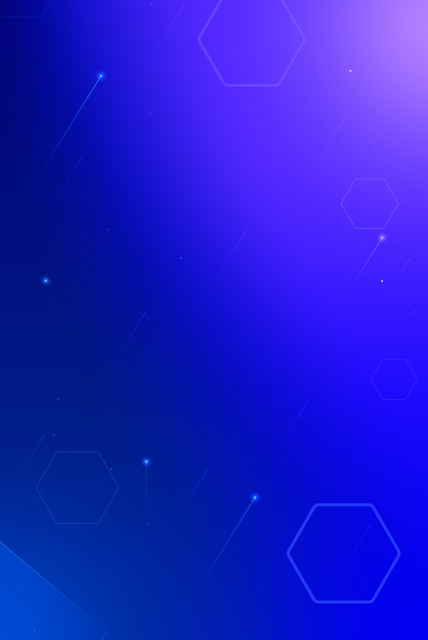
This background is drawn by a Shadertoy shader. Its source:

```glsl
// Blue to violet gradient with hexagon outlines, falling light streaks and sparks.

const vec2 CANVAS = vec2(1.0, 1.5);
const vec2 FALL = vec2(-0.527, -0.85);
const vec3 CYAN = vec3(0.10, 0.55, 1.0);
const vec3 LILAC = vec3(0.50, 0.45, 1.0);
const vec3 AZURE = vec3(0.0, 0.32, 0.90);

vec2 hash2(float n) {
    return fract(sin(vec2(n * 12.99, n * 78.23) + 1.7) * 4375.85);
}

float glow(vec2 p, vec2 center, float area) {
    vec2 q = p - center;
    return exp(-dot(q, q) / area);
}

// Box-filtered coverage of a line of the given width at signed distance d
float stroke(float d, float width, float px) {
    float h = 0.5 * width;
    return clamp((d + h) / px + 0.5, 0.0, 1.0) - clamp((d - h) / px + 0.5, 0.0, 1.0);
}

// Signed distance to a flat-topped hexagon with rounded corners
float hexagon(vec2 p, float apothem, float rounding) {
    const vec3 k = vec3(-0.8660, 0.5, 0.5774);
    float r = apothem - rounding;
    p = abs(p);
    p -= 2.0 * min(dot(k.xy, p), 0.0) * k.xy;
    p -= vec2(clamp(p.x, -k.z * r, k.z * r), r);
    return length(p) * sign(p.y) - rounding;
}

// Thin line that starts at head and fades along dir
float streak(vec2 p, vec2 head, vec2 dir, float len, float px) {
    vec2 q = p - head;
    float along = dot(q, dir) / len;
    float across = q.x * dir.y - q.y * dir.x;
    float fade = step(0.0, along) * pow(max(1.0 - along, 0.0), 1.3);
    return stroke(across, 0.002, px) * fade;
}

float disc(vec2 p, vec2 center, float radius, float px) {
    return clamp((radius - length(p - center)) / px + 0.5, 0.0, 1.0);
}

vec3 addSpark(vec3 col, vec2 p, vec2 center, vec3 tint, float px) {
    col += tint * 0.55 * glow(p, center, 0.00006);
    return mix(col, mix(tint, vec3(1.0), 0.4), disc(p, center, 0.0026, px));
}

vec3 addHexagon(vec3 col, vec2 p, float apothem, float width, vec4 tint, float px) {
    float d = hexagon(p, apothem, width * 2.0);
    return mix(col, tint.rgb, tint.a * stroke(d, width, px));
}

vec3 background(vec2 p) {
    float down = CANVAS.y - p.y;
    vec3 navy = mix(vec3(0.0, 0.0, 0.43), vec3(0.0, 0.11, 0.53), down);
    vec3 violet = mix(vec3(0.30, 0.14, 1.0), vec3(0.12, 0.04, 1.0), smoothstep(0.35, 1.1, down));

    // Curved diagonal border between the dark and the bright side
    float side = p.x - (0.15 + 0.25 * down + 0.25 * down * down);
    float darkWidth = mix(0.24, 0.42, down);
    vec3 col = mix(navy, vec3(0.02, 0.05, 0.77), smoothstep(-darkWidth, 0.1, side));
    col = mix(col, violet, smoothstep(-0.1, 0.35, side));

    // Corner lights
    col = mix(col, vec3(0.70, 0.51, 1.0), glow(p, vec2(1.05, 1.45), 0.11));
    col = mix(col, vec3(0.01, 0.0, 0.95), glow(p, vec2(1.0, 0.0), 0.2));
    return mix(col, AZURE, 0.55 * glow(p, vec2(0.0), 0.08));
}

void mainImage(out vec4 fragColor, in vec2 fragCoord) {
    vec2 p = fragCoord / iResolution.xy * CANVAS;
    float px = CANVAS.y / iResolution.y;
    vec3 col = background(p);

    // Lit wedge in the lower left corner
    float wedge = dot(p - vec2(0.0, 0.23), vec2(0.644, 0.765));
    float wedgeFade = 1.0 - smoothstep(0.0, 0.3, p.x);
    col = mix(col, AZURE, 0.5 * wedgeFade * clamp(0.5 - wedge / px, 0.0, 1.0));
    col = mix(col, CYAN, 0.6 * wedgeFade * stroke(wedge, 0.002, px));

    // Hexagon outlines
    col = addHexagon(col, p - vec2(0.588, 1.408), 0.108, 0.006, vec4(LILAC, 0.38), px);
    col = addHexagon(col, p - vec2(0.803, 0.203), 0.114, 0.007, vec4(0.16, 0.26, 1.0, 0.85), px);
    col = addHexagon(col, p - vec2(0.864, 1.023), 0.058, 0.002, vec4(LILAC, 0.55), px);
    col = addHexagon(col, p - vec2(0.921, 0.611), 0.047, 0.002, vec4(LILAC, 0.22), px);
    col = addHexagon(col, p - vec2(0.181, 0.357), 0.084, 0.002, vec4(CYAN, 0.28), px);
    col = addHexagon(col, p - vec2(0.040, 1.560), 0.100, 0.002, vec4(CYAN, 0.15), px);

    // Faint streaks and specks, one jittered pair per row
    for (float i = 0.0; i < 11.0; i++) {
        vec2 jitter = hash2(i + 1.0);
        float row = (i + jitter.y) / 11.0 * CANVAS.y;
        vec2 head = vec2(fract(i * 0.618 + 0.25), row);
        col += LILAC * 0.16 * streak(p, head, FALL, 0.16, px);
        col = mix(col, LILAC, 0.6 * disc(p, vec2(jitter.x, row), 0.0015, px));
    }

    // Bright streaks with glowing heads
    vec2 upper = vec2(0.236, 1.322), middle = vec2(0.893, 0.943);
    vec2 lower = vec2(0.596, 0.334), drop = vec2(0.342, 0.418);
    col = mix(col, CYAN, 0.9 * streak(p, upper, FALL, 0.28, px));
    col = mix(col, LILAC, 0.9 * streak(p, middle, FALL, 0.168, px));
    col = mix(col, CYAN, 0.7 * streak(p, lower, FALL, 0.287, px));
    col = mix(col, CYAN, 0.25 * streak(p, drop, vec2(0.0, -1.0), 0.17, px));
    col = addSpark(col, p, upper, CYAN, px);
    col = addSpark(col, p, middle, LILAC, px);
    col = addSpark(col, p, lower, CYAN, px);
    col = addSpark(col, p, drop, CYAN, px);
    col = addSpark(col, p, vec2(0.107, 0.842), CYAN, px);
    col = mix(col, vec3(0.9), disc(p, vec2(0.819, 1.334), 0.002, px));
    col = mix(col, vec3(0.9), disc(p, vec2(0.893, 0.841), 0.002, px));

    fragColor = vec4(clamp(col, 0.0, 1.0), 1.0);
}
```
